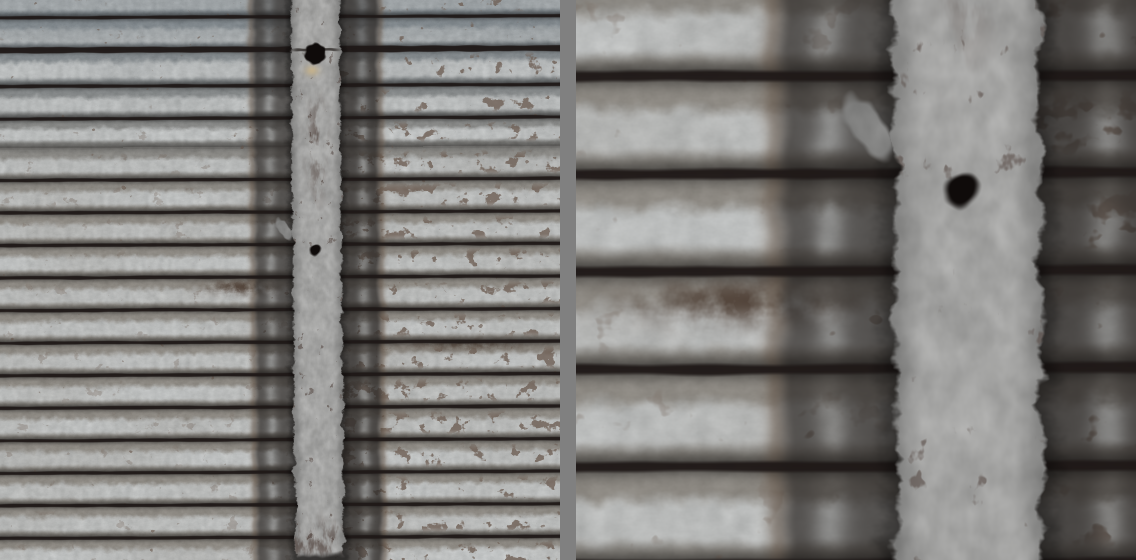
Left, the full canvas; right, a detail of the centre.
This texture is drawn by a Shadertoy shader. Its source:

```glsl
// Weathered grey metal slats split by dark grooves, with a ragged caulked vertical seam.

vec2 hash2(vec2 p) {
    p = vec2(dot(p, vec2(127.1, 311.7)), dot(p, vec2(269.5, 183.3)));
    return 2.0 * fract(sin(p) * 43758.545) - 1.0;
}

// Gradient noise, roughly -0.7 to 0.7
float noise(vec2 p) {
    vec2 i = floor(p), f = fract(p);
    vec2 u = f * f * f * (f * (f * 6.0 - 15.0) + 10.0);
    float a = dot(hash2(i), f);
    float b = dot(hash2(i + vec2(1, 0)), f - vec2(1, 0));
    float c = dot(hash2(i + vec2(0, 1)), f - vec2(0, 1));
    float d = dot(hash2(i + vec2(1, 1)), f - vec2(1, 1));
    return mix(mix(a, b, u.x), mix(c, d, u.x), u.y);
}

float fbm(vec2 p) {
    float sum = 0.0, amp = 1.0;
    for (int i = 0; i < 4; i++) {
        sum += amp * noise(p);
        p = p * 2.03 + 17.3;
        amp *= 0.55;
    }
    return sum;
}

float bump(float x, float width) {
    return exp(-x * x / (width * width));
}

vec3 slats(vec2 uv, float seamDist) {
    // Slightly tilted rows, with a small sag near the top
    float sag = 0.0065 * smoothstep(0.74, 0.79, uv.y) * smoothstep(0.9, 0.85, uv.y);
    float row = (uv.y - 0.0385 - 0.004 * uv.x + sag + 0.0012 * noise(uv * vec2(9, 30))) / 0.0581;
    float id = floor(row), t = row - id;
    float side = smoothstep(0.0, 0.02, seamDist);

    // Matte upper part and ragged glossy band
    vec3 col = mix(vec3(0.55, 0.535, 0.51), vec3(0.50, 0.53, 0.55), smoothstep(0.6, 1.0, uv.y));
    float streak = noise(vec2(uv.x * 85.0, id * 7.3 + t * 1.2));
    float ragged = 0.1 * streak + 0.09 * fbm(vec2(uv.x * 40.0, row * 3.0));
    float gloss = smoothstep(0.1, 0.3, t + 0.4 * ragged) * smoothstep(0.76, 0.55, t + ragged);
    gloss *= 0.85 + 0.3 * noise(vec2(uv.x * 5.0, id * 3.7));
    gloss *= 1.0 - 0.45 * smoothstep(0.88, 0.95, uv.y);
    col = mix(col, vec3(0.75, 0.76, 0.76), gloss);
    col += 0.07 * streak * gloss + 0.05 * fbm(uv * vec2(70, 90));
    col *= 0.74 + 0.26 * smoothstep(0.02, 0.27, t);
    col *= 0.87 + 0.13 * smoothstep(1.0, 0.78, t);

    // Rust patches, denser on the right, plus sparse specks
    float patches = fbm(vec2(uv.x * 30.0, row * 1.9)) + 0.25 * noise(uv * vec2(4, 5));
    float rust = smoothstep(0.3, 0.46, patches + 0.14 * side - 0.12 * smoothstep(0.6, 0.9, uv.y));
    rust *= smoothstep(0.1, 0.3, t) * smoothstep(0.95, 0.65, t) * (0.3 + 0.5 * side);
    float specks = smoothstep(0.43, 0.55, noise(uv * vec2(75, 85) + 9.0));
    col = mix(col, vec3(0.43, 0.37, 0.33), max(rust, 0.65 * specks));
    float stain = bump(uv.x - 0.43, 0.06) * bump(uv.y - 0.487, 0.014);
    stain += 0.8 * bump(uv.x - 0.83, 0.12) * bump(uv.y - 0.385, 0.011);
    col = mix(col, vec3(0.30, 0.24, 0.20), stain * clamp(0.6 + fbm(uv * 50.0), 0.0, 0.9));

    // Grime beside the seam with a paler worn column in it
    float a = abs(seamDist) + 0.006 * noise(uv * vec2(20, 45));
    float grime = smoothstep(0.122, 0.104, a) * (0.73 + 0.08 * side);
    grime *= 1.0 - 0.55 * bump(a - 0.083, 0.01) * (0.45 + 0.55 * gloss);
    col = mix(col, vec3(0.19, 0.175, 0.165), grime);
    col = mix(col, vec3(0.42, 0.35, 0.29), 0.4 * bump(a - 0.116, 0.006));

    // Grooves: the twelfth is almost closed, the fifteenth is wide
    float line = floor(row + 0.5);
    float closed = line == 12.0 ? 0.12 : 1.0;
    float width = line == 15.0 ? 0.0046 : 0.0024;
    width *= 1.0 + 0.5 * noise(vec2(uv.x * 25.0, line * 5.1));
    float d = abs(row - line) * 0.0581;
    col *= 1.0 - 0.3 * closed * bump(d, 0.006);
    return mix(col, vec3(0.12, 0.095, 0.09), 0.93 * closed * smoothstep(width + 0.002, width - 0.001, d));
}

vec3 caulk(vec2 uv, float seamDist) {
    vec3 col = vec3(0.64, 0.64, 0.635) + 0.09 * fbm(uv * vec2(38, 28));
    col += 0.06 * noise(uv * vec2(110, 80));
    col *= 1.0 - 0.22 * smoothstep(0.025, 0.047, abs(seamDist));
    float pits = smoothstep(0.37, 0.58, fbm(uv * vec2(55, 38) + 4.0));
    float dirt = bump(seamDist, 0.015) * bump(uv.y - 0.74, 0.08) + bump(uv.y - 0.03, 0.035);
    dirt *= smoothstep(-0.15, 0.45, fbm(uv * vec2(60, 24)));
    return mix(col, vec3(0.34, 0.29, 0.27), clamp(0.6 * pits + 0.75 * dirt, 0.0, 0.85));
}

void mainImage(out vec4 fragColor, in vec2 fragCoord) {
    vec2 uv = fragCoord / iResolution.xy;
    float seamDist = uv.x - 0.571 + 0.008 * uv.y;
    vec3 col = slats(uv, seamDist);

    // Ragged seam and the small smear at its left
    float edge = abs(seamDist) - 0.0435 + 0.009 * fbm(uv * vec2(35, 48));
    vec2 q = uv - vec2(0.507, 0.591);
    float smear = length(vec2(q.x + 0.5 * q.y, q.y * 0.6)) - 0.011 + 0.004 * noise(uv * 90.0);
    float cover = smoothstep(0.002, -0.002, min(edge, smear));
    cover *= smoothstep(0.004, 0.016, uv.y + 0.008 * noise(uv * 60.0));
    col *= 1.0 - 0.35 * smoothstep(0.016, 0.0, edge);
    col = mix(col, caulk(uv, seamDist), cover);

    // Crack and two holes, the upper one with a yellowish lip
    float crack = smoothstep(0.004, 0.001, abs(uv.y - 0.911 - 0.003 * noise(uv * 60.0)));
    col = mix(col, vec3(0.15, 0.13, 0.12), 0.75 * crack * smoothstep(0.05, 0.03, abs(seamDist)));
    vec2 lip = uv - vec2(0.557, 0.874);
    col = mix(col, vec3(0.79, 0.70, 0.52), 0.75 * bump(lip.x, 0.012) * bump(lip.y, 0.009));
    float wobble = 0.004 * noise(uv * 85.0);
    float hole = min(length(uv - vec2(0.563, 0.904)) - 0.018, length(uv - vec2(0.563, 0.553)) - 0.009);
    col = mix(col, vec3(0.06, 0.045, 0.04), smoothstep(0.003, -0.002, hole + wobble));

    fragColor = vec4(clamp(col, 0.0, 1.0), 1.0);
}
```
